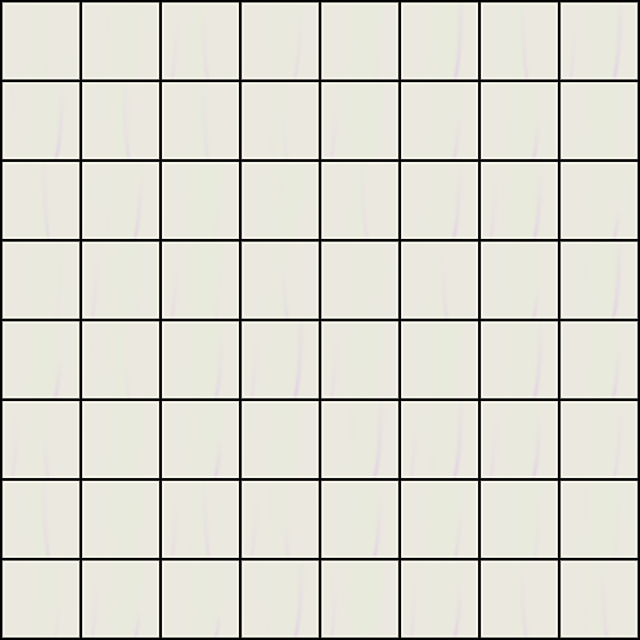
Reproduce this pattern procedurally as a three.js fragment shader.

```glsl
// Eight by eight grid of pale tiles with black joints and faint violet wisps.
varying vec2 vUv;

const float TILES = 8.0;
const float MARGIN = 0.0017;         // centre of the outermost joints
const float JOINT_HALF = 0.0021;
const float JOINT_SOFT = 0.0021;
const float RIM_OFFSET = 0.0044;     // bright rim beside each joint
const float RIM_WIDTH = 0.0011;
const float WISP_WIDTH = 0.034;      // in tile widths
const float WISP_STRENGTH = 0.8;
const float STREAK_AMOUNT = 0.005;

const vec3 IVORY = vec3(0.921, 0.910, 0.876);
const vec3 SAGE = vec3(0.908, 0.919, 0.862);
const vec3 VIOLET = vec3(0.880, 0.800, 0.890);
const vec3 RIM = vec3(0.995, 0.995, 0.955);
const vec3 JOINT = vec3(0.008);

float hash(vec2 p) {
  vec3 q = fract(p.xyx * vec3(0.1031, 0.1030, 0.0973));
  q += dot(q, q.yzx + 33.33);
  return fract((q.x + q.y) * q.z);
}

float noise(vec2 p) {
  vec2 cell = floor(p);
  vec2 f = fract(p);
  f = f * f * (3.0 - 2.0 * f);
  float low = mix(hash(cell), hash(cell + vec2(1.0, 0.0)), f.x);
  float high = mix(hash(cell + vec2(0.0, 1.0)), hash(cell + 1.0), f.x);
  return mix(low, high, f.y);
}

// Horizontal position of a wisp, bending right as it rises from its root.
float wispPath(float root, float lean, float y) {
  return root + lean * (1.0 - exp(-3.0 * y));
}

// Narrow stroke, strongest at the root and fading upward.
float wisp(float x, float y, float reach) {
  float width = WISP_WIDTH * (0.75 + 0.5 * y);
  float fade = 0.75 * exp(-y / (0.3 * reach)) + 0.3 * (1.0 - smoothstep(0.5 * reach, 1.3 * reach, y));
  return exp(-x * x / (width * width)) * fade;
}

vec3 tileColor(vec2 p, vec2 id) {
  float kind = hash(id + 11.0);
  float reach = mix(0.25, 1.1, hash(id + 23.0));
  float strength = smoothstep(0.08, 0.55, hash(id + 37.0));

  // Most wisps share one root; some start further left and lean back.
  float shifted = step(0.78, kind);
  float root = mix(0.68, 0.60, shifted) + 0.02 * (hash(id + 41.0) - 0.5);
  float lean = mix(0.085, -0.06, shifted);
  float path = wispPath(root, lean, p.y);

  // Sage wash that builds toward the wisp and stops behind it.
  float wash = smoothstep(0.15, 0.55, p.x) * (1.0 - smoothstep(path - 0.06, path + 0.06, p.x));
  wash *= mix(0.5, 1.0, hash(id + 53.0));
  wash = max(wash, 0.5 * smoothstep(0.8, 1.0, p.x) * hash(id + 59.0));
  vec3 color = mix(IVORY, SAGE, wash);

  // Soft vertical streaks.
  float streak = noise(vec2(p.x * 14.0, p.y * 1.5) + id * 19.0) - 0.5;
  color += STREAK_AMOUNT * streak * vec3(-0.8, 1.0, -0.5);

  // Main wisp and an occasional faint one near the left side.
  float mainWisp = strength * mix(1.0, 0.6, shifted) * wisp(p.x - path, p.y, reach);
  float sidePath = wispPath(0.14, 0.06, p.y);
  float sideWisp = 0.5 * step(0.82, hash(id + 67.0)) * wisp(p.x - sidePath, p.y, 0.6);
  return mix(color, VIOLET, WISP_STRENGTH * min(mainWisp + sideWisp, 1.0));
}

void main() {
  float pitch = (1.0 - 2.0 * MARGIN) / TILES;
  vec2 grid = (vUv - MARGIN) / pitch;
  vec2 id = clamp(floor(grid), 0.0, TILES - 1.0);
  vec3 color = tileColor(grid - id, id);

  // Distance to the nearest joint, in canvas units.
  vec2 offset = abs(grid - floor(grid + 0.5)) * pitch;
  float d = min(offset.x, offset.y);

  float rim = (d - RIM_OFFSET) / RIM_WIDTH;
  color = mix(color, RIM, exp(-rim * rim));

  float soft = 0.5 * max(JOINT_SOFT, fwidth(vUv.x));
  float joint = 1.0 - smoothstep(JOINT_HALF - soft, JOINT_HALF + soft, d);
  gl_FragColor = vec4(mix(color, JOINT, joint), 1.0);
}
```
